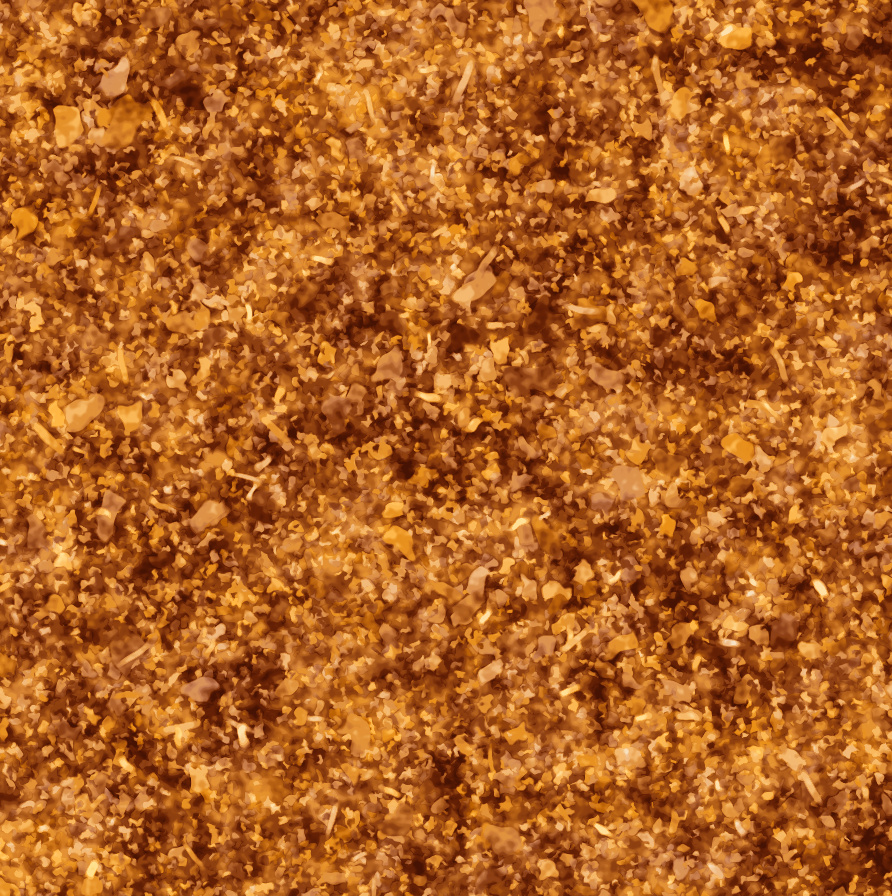
This texture is drawn by a Shadertoy shader. Its source:

```glsl
// Coarsely ground orange-brown spice with flakes, husks and pale slivers.

vec2 hash2(vec2 p) {
    vec3 q = fract(p.xyx * vec3(0.1031, 0.1030, 0.0973));
    q += dot(q, q.yzx + 33.33);
    return fract((q.xx + q.yz) * q.zy);
}

float gradientDot(vec2 cell, vec2 offset) {
    float angle = 6.2832 * hash2(cell).x;
    return dot(vec2(cos(angle), sin(angle)), offset);
}

float gradientNoise(vec2 p) {
    vec2 i = floor(p), f = fract(p);
    vec2 u = f * f * f * (f * (f * 6.0 - 15.0) + 10.0);
    vec2 e = vec2(1.0, 0.0);
    float low = mix(gradientDot(i, f), gradientDot(i + e, f - e), u.x);
    float high = mix(gradientDot(i + e.yx, f - e.yx), gradientDot(i + 1.0, f - 1.0), u.x);
    return mix(low, high, u.y);
}

// Tone runs from deep crevice to pale husk.
vec3 spiceColor(float tone) {
    vec3 c = mix(vec3(0.27, 0.07, 0.01), vec3(0.40, 0.13, 0.02), smoothstep(-0.25, 0.04, tone));
    c = mix(c, vec3(0.56, 0.25, 0.06), smoothstep(0.04, 0.22, tone));
    c = mix(c, vec3(0.71, 0.38, 0.10), smoothstep(0.26, 0.46, tone));
    c = mix(c, vec3(0.82, 0.49, 0.18), smoothstep(0.46, 0.60, tone));
    c = mix(c, vec3(0.89, 0.57, 0.20), smoothstep(0.60, 0.74, tone));
    c = mix(c, vec3(0.97, 0.72, 0.38), smoothstep(0.84, 1.06, tone));
    return mix(c, vec3(1.0, 0.88, 0.64), smoothstep(1.2, 1.5, tone));
}

// Lays randomly turned chips over the surface; surface holds (tone, hue).
void scatterChips(inout vec2 surface, vec2 uv, float density, float keep,
                  vec2 halfSize, vec2 toneRange) {
    vec2 p = uv * density + density * 1.37 + 5.0;
    vec2 warp = vec2(gradientNoise(p * 2.1), gradientNoise(p * 2.1 + 31.7));
    vec2 bent = p + warp * halfSize.y * 1.3;
    vec2 home = floor(p);
    for (int y = -1; y <= 1; y++)
    for (int x = -1; x <= 1; x++) {
        vec2 cell = home + vec2(x, y);
        vec2 place = hash2(cell), kind = hash2(cell + 71.3), look = hash2(cell + 143.9);
        if (kind.x > keep) continue;

        // Rounded, slightly angular outline
        float angle = 6.2832 * kind.y;
        vec2 offset = bent - cell - 0.5 - (place - 0.5) * 0.8;
        vec2 size = halfSize * mix(0.65, 1.2, look.y);
        vec2 q = mat2(cos(angle), sin(angle), -sin(angle), cos(angle)) * offset / size;
        float d = mix(length(q), max(abs(q.x), abs(q.y)) * 1.1, 0.5) - 1.0;

        // Contact shadow, then the lit chip
        float soft = min(0.0015 * density / size.y, 0.5);
        surface.x -= 0.13 * smoothstep(0.5, 0.0, d);
        float light = dot(offset, vec2(-0.45, 0.8)) / size.x;
        float tone = mix(toneRange.x, toneRange.y, look.x) + 0.13 * clamp(light, -1.0, 1.0);
        float hue = fract(look.x * 7.0 + place.x) * 1.7 - 0.7;
        surface = mix(surface, vec2(tone, hue), smoothstep(soft, -soft, d));
    }
}

void mainImage(out vec4 fragColor, in vec2 fragCoord) {
    vec2 uv = fragCoord / iResolution.y;

    // Loose powder below, then grains from fine to large
    vec2 surface = vec2(0.3 + 0.5 * gradientNoise(uv * 50.0 + 9.0), 0.0);
    scatterChips(surface, uv, 52.0, 0.8, vec2(0.50, 0.30), vec2(0.08, 0.95));
    scatterChips(surface, uv, 72.0, 0.72, vec2(0.46, 0.28), vec2(0.10, 1.0));
    scatterChips(surface, uv, 33.0, 0.28, vec2(0.42, 0.27), vec2(0.12, 0.98));
    scatterChips(surface, uv, 88.0, 0.32, vec2(0.50, 0.25), vec2(0.05, 1.05));
    scatterChips(surface, uv, 19.0, 0.15, vec2(0.38, 0.24), vec2(0.20, 0.92));

    // Sparse broad flakes and thin pale slivers
    scatterChips(surface, uv, 12.0, 0.10, vec2(0.34, 0.17), vec2(0.08, 0.90));
    scatterChips(surface, uv, 15.0, 0.13, vec2(0.32, 0.06), vec2(0.72, 1.15));
    scatterChips(surface, uv, 32.0, 0.05, vec2(0.35, 0.12), vec2(0.90, 1.45));

    // Crumbly relief and broad patches
    float relief = 0.36 * gradientNoise(uv * 65.0 + 3.0) + 0.26 * gradientNoise(uv * 125.0);
    float patches = 0.22 * gradientNoise(uv * 3.5 + 40.0) + 0.36 * gradientNoise(uv * 9.0 + 20.0)
                  + 0.46 * gradientNoise(uv * 23.0);
    float tone = surface.x + relief + patches + 0.05;

    // Hue drifts between golden and dusty mauve
    float hue = surface.y + 0.8 * gradientNoise(uv * 14.0 + 60.0);
    vec3 color = spiceColor(tone);
    color += hue * vec3(-0.03, 0.005, 0.12) * smoothstep(0.1, 0.6, tone);
    fragColor = vec4(clamp(color, 0.0, 1.0), 1.0);
}
```
